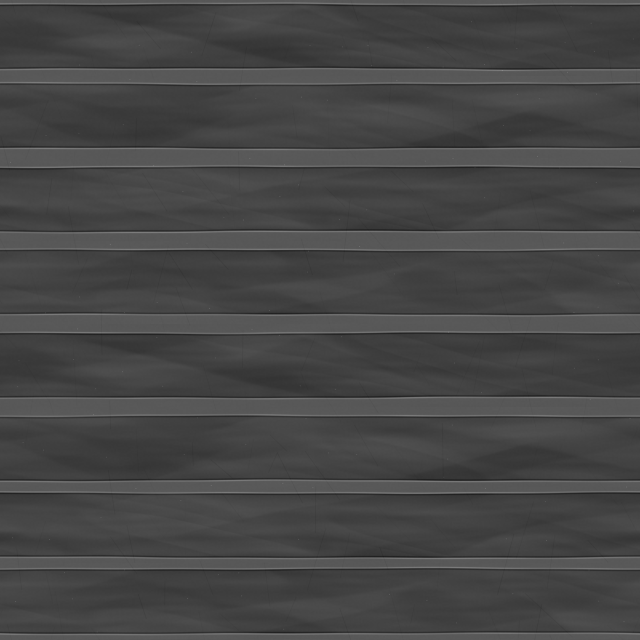
Write a WebGL 1 fragment shader that draws this texture.

```glsl
precision highp float;
// Eight dark, streaked planks stacked down the canvas, parted by paler strips.
// Strips come from a loop over their spacing; sheared cellular facets and
// stretched noise, repeating every four planks, give the folds and grain.
uniform vec2 u_resolution;

const float TAU = 6.28318;
const float COUNT = 8.0;
const float PLANK_HEIGHT = 0.0999;
const float FIRST_TOP = -0.0113;
const float PLANK_TONE = 0.256;
const float STRIP_TONE = 0.345;

float hash(vec2 p) {
  return fract(sin(dot(p, vec2(127.1, 311.7))) * 43758.5);
}

// Value noise that wraps over the given period
float noise(vec2 p, vec2 period, float seed) {
  vec2 i = floor(p), f = fract(p);
  f = f * f * (3.0 - 2.0 * f);
  vec2 a = mod(i, period) + seed * 17.0;
  vec2 b = mod(i + 1.0, period) + seed * 17.0;
  return mix(mix(hash(a), hash(vec2(b.x, a.y)), f.x),
             mix(hash(vec2(a.x, b.y)), hash(b), f.x), f.y);
}

// Smooth cellular noise: each cell has its own tone, narrowly joined
float facets(vec2 p, vec2 period, float seed) {
  vec2 cell = floor(p), f = fract(p);
  float total = 0.0, weight = 0.0;
  for (int y = -1; y <= 1; y++) {
    for (int x = -1; x <= 1; x++) {
      vec2 o = vec2(float(x), float(y));
      vec2 id = mod(cell + o, period) + seed * 23.0;
      vec2 r = o + vec2(hash(id + 3.3), hash(id + 7.7)) - f;
      float w = exp(-14.0 * dot(r, r));
      total += w * hash(id);
      weight += w;
    }
  }
  return total / weight;
}

// Gentle waver of a strip edge
float waver(float x, float seed) {
  float a = TAU * x;
  return 0.0008 * sin(a + seed * 2.4) + 0.0005 * sin(2.0 * a + seed * 4.1)
       + 0.0003 * sin(5.0 * a + seed * 1.7);
}

// Strips are thickest from the third to the sixth
float stripHeight(float i) {
  float swell = min(clamp(i * 0.5, 0.0, 1.0), clamp(6.15 - i, 0.0, 1.0));
  return 0.0186 + 0.0113 * swell;
}

// Folds and horizontal streaks, centred on zero
float streaks(vec2 p, float seed) {
  p.y += 0.003 * sin(TAU * 2.0 * p.x + seed) + 0.001 * sin(TAU * 5.0 * p.x);
  float rising = facets(vec2(p.x * 3.0, p.y * 30.0 + p.x * 6.0), vec2(3.0, 6.0), seed);
  float falling = facets(vec2(p.x * 4.0, p.y * 25.0 - p.x * 5.0), vec2(4.0, 5.0), seed + 5.0);
  float fold = fract(2.5 * noise(vec2(p.x * 3.0, p.y * 24.0 - p.x * 6.0), vec2(3.0, 6.0), seed + 7.0));
  fold *= 1.0 - smoothstep(0.82, 1.0, fold);
  float broad = noise(p * vec2(5.0, 56.0), vec2(5.0, 64.0), seed + 11.0);
  float fine = noise(p * vec2(11.0, 140.0), vec2(11.0, 256.0), seed + 13.0);
  return 0.038 * (rising - 0.5) + 0.038 * (falling - 0.5) + 0.02 * (fold - 0.37)
       + 0.046 * (broad - 0.5) + 0.022 * (fine - 0.5);
}

// Steep hairline scratches, at most one per cell
float scratches(vec2 p, float grid, float px) {
  vec2 cell = floor(p * grid);
  float mark = 0.0;
  for (int y = -1; y <= 1; y++) {
    for (int x = -1; x <= 1; x++) {
      vec2 c = cell + vec2(float(x), float(y));
      vec2 id = mod(c, grid);
      vec2 r = p - (c + vec2(hash(id + 1.1), hash(id + 2.2))) / grid;
      float angle = mix(0.7, 2.0, hash(id + 5.5));
      vec2 dir = vec2(cos(angle), sin(angle));
      float reach = mix(0.2, 0.7, hash(id + 8.8)) / grid;
      float d = length(r - dir * clamp(dot(r, dir), -reach, reach));
      mark += hash(id + 9.9) * (1.0 - smoothstep(0.0, max(0.0012, px), d));
    }
  }
  return mark;
}

// Tiny pale specks in some cells
float specks(vec2 p, float grid, float px) {
  vec2 id = floor(p * grid);
  vec2 centre = (id + 0.2 + 0.6 * vec2(hash(id + 4.0), hash(id + 6.0))) / grid;
  float dotShape = 1.0 - smoothstep(0.0, max(0.0014, px), length(p - centre));
  return dotShape * step(0.75, hash(id));
}

float line(float d, float width) { return exp(-d * d / (width * width)); }

void main() {
  vec2 p = gl_FragCoord.xy / u_resolution;
  p.y = 1.0 - p.y;
  float px = 1.0 / u_resolution.y;
  // Distance to the nearest strip, and the plank below the last one passed
  float d = 1.0, top = FIRST_TOP, plank = 0.0, plankTop = 0.0;
  for (int n = 0; n <= 8; n++) {
    float i = mod(float(n), COUNT);
    float bottom = top + stripHeight(i);
    d = min(d, max(top + waver(p.x, i) - p.y, p.y - bottom - waver(p.x, i + 9.0)));
    if (p.y > top + 0.5 * stripHeight(i)) { plank = i; plankTop = bottom; }
    top = bottom + PLANK_HEIGHT;
  }
  float seed = mod(plank, 4.0) + 1.0;
  float grain = streaks(vec2(p.x, p.y - plankTop + 0.05), seed);
  // Planks darken at the seam; strips carry a thin lit rim
  float wood = PLANK_TONE + grain - 0.008 * exp(-max(d, 0.0) / 0.008);
  float rim = 0.07 + 0.07 * noise(p * vec2(14.0, 8.0), vec2(14.0, 8.0), 2.0);
  float strip = STRIP_TONE + 0.15 * grain + rim * line(d + 0.0014, max(0.0011, 0.6 * px));
  float tone = mix(strip, wood, smoothstep(-0.6 * px, 0.6 * px, d));
  tone -= 0.085 * line(d - 0.0013, max(0.0011, 0.6 * px));
  // Wear
  tone -= 0.018 * scratches(p, 14.0, px) - 0.08 * specks(p, 22.0, px);
  tone += 0.008 * (noise(p * 400.0, vec2(400.0), 3.0) - 0.5);
  gl_FragColor = vec4(vec3(tone), 1.0);
}
```
